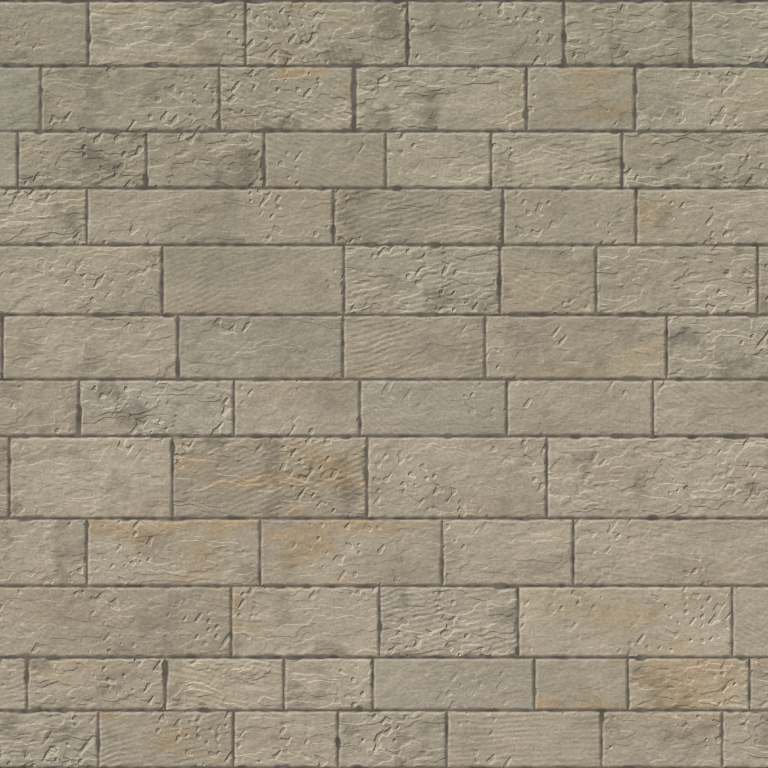
This texture is drawn by a Shadertoy shader. Its source:

```glsl
// Weathered sandstone wall: twelve uneven courses of rough-tooled blocks with thin dark joints.

float hash(vec2 p) {
    vec3 q = fract(p.xyx * vec3(0.1031, 0.1030, 0.0973));
    q += dot(q, q.yzx + 33.33);
    return fract((q.x + q.y) * q.z);
}

float noise(vec2 p) {
    vec2 i = floor(p), f = fract(p);
    f = f * f * (3.0 - 2.0 * f);
    return mix(mix(hash(i), hash(i + vec2(1, 0)), f.x),
               mix(hash(i + vec2(0, 1)), hash(i + vec2(1, 1)), f.x), f.y);
}

// Octaves are rotated so that no grid direction shows
float fbm(vec2 p) {
    float sum = 0.0, amp = 0.5;
    for (int i = 0; i < 4; i++) {
        sum += amp * noise(p);
        p = mat2(1.6, 1.2, -1.2, 1.6) * p + 7.3;
        amp *= 0.54;
    }
    return sum;
}

// Each course: bottom edge, first upright joint, mean block length
const vec3 courses[12] = vec3[12](
    vec3(0.000, 0.128, 0.158), vec3(0.075, 0.035, 0.159), vec3(0.144, 0.301, 0.206),
    vec3(0.237, 0.113, 0.220), vec3(0.325, 0.012, 0.236), vec3(0.432, 0.103, 0.190),
    vec3(0.506, 0.003, 0.227), vec3(0.590, 0.211, 0.196), vec3(0.681, 0.113, 0.260),
    vec3(0.755, 0.023, 0.160), vec3(0.829, 0.053, 0.203), vec3(0.914, 0.115, 0.199));

// Bounds of the block at p (left, bottom, right, top); id is its course and number
vec4 blockAt(vec2 p, out vec2 id) {
    int row = 0;
    for (int i = 1; i < 12; i++) if (p.y >= courses[i].x) row = i;
    vec3 c = courses[row];
    vec4 box = vec4(-0.1, c.x, 1.1, row < 11 ? courses[min(row + 1, 11)].x : 0.999);
    id = vec2(row, 0);
    for (int k = 0; k < 8; k++) {
        float jitter = 0.5 * (hash(vec2(k, row) + 3.7) - 0.5) * float(min(k, 1));
        float joint = c.y + c.z * (float(k) + jitter);
        if (joint <= p.x) {
            box.x = joint;
            id.y = float(k + 1);
        } else box.z = min(box.z, joint);
    }
    return box;
}

// Distance inward from the worn block outline
float edgeDistance(vec2 p, vec4 box, float rough) {
    vec2 d = min(p - box.xy, box.zw - p);
    float wobble = 0.0014 * (noise(p * 110.0) - 0.5);
    float chip = 0.003 * rough * smoothstep(0.62, 0.9, noise(p * 60.0 + 9.0));
    return min(d.x, d.y) + wobble - chip;
}

// Height of the stone face: grain, flaked layers, pits, tool marks and rounded rim
float relief(vec2 p, vec4 box, float seed, float rough, float tooled) {
    vec2 q = p + 20.0 * seed;
    vec2 r = mat2(0.8, 0.6, -0.6, 0.8) * q;
    float h = (0.22 + 0.26 * rough) * fbm(q * vec2(60, 105));
    float layers = fbm(q * vec2(17, 36) + 5.0);
    h += 0.24 * rough * smoothstep(0.55, 0.60, layers);
    h -= 0.24 * rough * smoothstep(0.44, 0.39, layers);
    float pitted = (0.4 + 0.6 * rough) * smoothstep(0.5, 0.8, noise(r * 19.0));
    h -= 0.5 * pitted * smoothstep(0.70, 0.88, noise(r * vec2(150, 120)));
    float angle = 0.3 + 1.7 * seed;
    float stroke = dot(p, vec2(cos(angle), sin(angle))) + 0.006 * noise(q * 28.0);
    h += 0.045 * tooled * sin(900.0 * stroke) * noise(r * 24.0);
    return h + 0.22 * smoothstep(0.0005, 0.0045, edgeDistance(p, box, rough));
}

void mainImage(out vec4 fragColor, in vec2 fragCoord) {
    vec2 p = fragCoord / iResolution.xy;
    float px = 1.0 / iResolution.y;

    // Block and its character
    vec2 id;
    vec4 box = blockAt(p, id);
    float seed = hash(id + 11.3);
    float rough = mix(0.2, 1.0, hash(id + 27.1));
    float tooled = smoothstep(0.25, 0.75, hash(id + 41.9));
    vec2 q = p + 20.0 * seed;

    // Stone tint: greener towards the top, cloudy, with faint ochre bands in some blocks
    vec3 stone = mix(vec3(0.637, 0.595, 0.522), vec3(0.602, 0.574, 0.499), smoothstep(0.3, 0.95, p.y));
    stone *= 0.965 + 0.07 * hash(id + 5.5);
    stone *= 0.92 + 0.17 * fbm(q * vec2(13, 20));
    stone = mix(stone, vec3(0.585, 0.575, 0.525), 0.3 * smoothstep(0.7, 1.0, hash(id + 63.2)));
    float bands = smoothstep(0.50, 0.78, fbm(q * vec2(10, 32) + 2.0));
    float ochre = bands * (0.10 + 0.32 * smoothstep(0.72, 0.97, hash(id + 77.7)));
    stone = mix(stone, vec3(0.66, 0.54, 0.39), ochre);
    stone *= 1.0 - 0.17 * rough * smoothstep(0.56, 0.76, fbm(q * 28.0 + 8.0));

    // Raking light from the upper left
    vec2 toLight = vec2(-0.0012, 0.0015);
    float slope = relief(p, box, seed, rough, tooled)
                - relief(p + toLight, box, seed, rough, tooled);
    stone *= 1.0 + clamp(1.3 * slope, -0.36, 0.20);
    stone *= 0.955 + 0.09 * noise(p * 400.0);

    // Grime along the rim, then the recessed mortar
    float d = edgeDistance(p, box, rough);
    stone *= mix(0.88, 1.0, smoothstep(0.0, 0.005, d));
    vec3 mortar = vec3(0.36, 0.34, 0.31) * (0.85 + 0.4 * noise(p * 130.0));
    float face = smoothstep(0.0011 - px, 0.0011 + px, d);
    fragColor = vec4(mix(mortar, stone, face), 1.0);
}
```
